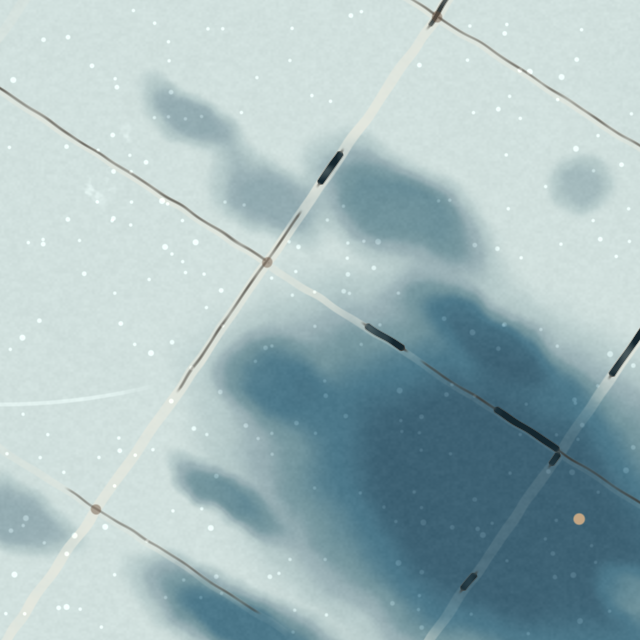
A WebGL 2 fragment shader for this texture:

```glsl
#version 300 es
precision highp float;
// Pale, worn floor tiles on a slanted lattice under soft leaf shadows.
// Lattice coordinates give the joints; noise and spans wear them down,
// and a blend of warped ellipses gives the shadow that tints the glaze.
uniform vec2 u_resolution;
out vec4 fragColor;

float hash(vec2 p) {
  vec3 h = fract(p.xyx * 0.1031);
  h += dot(h, h.yzx + 33.33);
  return fract((h.x + h.y) * h.z);
}

float noise(vec2 p) {
  vec2 i = floor(p), f = fract(p);
  f = f * f * (3.0 - 2.0 * f);
  return mix(mix(hash(i), hash(i + vec2(1, 0)), f.x),
             mix(hash(i + vec2(0, 1)), hash(i + vec2(1, 1)), f.x), f.y);
}

float fbm(vec2 p) {
  float sum = 0.0, amp = 0.5;
  for (int i = 0; i < 4; i++) {
    sum += amp * noise(p);
    p = mat2(1.6, 1.2, -1.2, 1.6) * p + 7.3;
    amp *= 0.5;
  }
  return sum;
}

// Soft ellipse lying along the tile rows
float blob(vec2 p, vec2 center, vec2 radius) {
  vec2 d = mat2(0.84, 0.54, -0.54, 0.84) * (p - center);
  return 1.0 - smoothstep(0.4, 1.45, length(d / radius));
}

float span(float t, float a, float b) {
  return smoothstep(a - 0.015, a + 0.015, t) * (1.0 - smoothstep(b - 0.015, b + 0.015, t));
}

float band(float d, float halfWidth) {
  float soft = max(0.0018, 0.8 / u_resolution.y);
  return 1.0 - smoothstep(halfWidth - soft, halfWidth + soft, abs(d));
}

float leafShadow(vec2 p) {
  p += 0.06 * (vec2(fbm(p * 9.0), fbm(p * 9.0 + 40.0)) - 0.47);
  float lit = 1.0 - 0.97 * blob(p, vec2(0.80, 0.20), vec2(0.44, 0.26));
  lit *= 1.0 - 0.75 * blob(p, vec2(0.77, 0.46), vec2(0.15, 0.05));
  lit *= 1.0 - 0.60 * blob(p, vec2(0.44, 0.40), vec2(0.09, 0.06));
  lit *= 1.0 - 0.60 * blob(p, vec2(0.36, 0.23), vec2(0.10, 0.03));
  lit *= 1.0 - 0.80 * blob(p, vec2(0.40, 0.00), vec2(0.20, 0.06));
  lit *= 1.0 - 0.65 * blob(p, vec2(0.63, 0.67), vec2(0.15, 0.07));
  lit *= 1.0 - 0.45 * blob(p, vec2(0.43, 0.69), vec2(0.09, 0.05));
  lit *= 1.0 - 0.45 * blob(p, vec2(0.30, 0.81), vec2(0.09, 0.04));
  lit *= 1.0 - 0.30 * blob(p, vec2(0.91, 0.71), vec2(0.05, 0.04));
  lit *= 1.0 - 0.40 * blob(p, vec2(0.03, 0.20), vec2(0.10, 0.05));
  lit += 0.22 * blob(p, vec2(0.99, 0.08), vec2(0.05, 0.04));
  return clamp(1.0 - lit + 0.16 * (fbm(p * 5.0) - 0.42), 0.0, 1.0);
}

vec3 glaze(float s) {
  vec3 c = mix(vec3(0.82, 0.88, 0.87), vec3(0.71, 0.79, 0.79), smoothstep(0.02, 0.25, s));
  c = mix(c, vec3(0.60, 0.69, 0.71), smoothstep(0.22, 0.42, s));
  c = mix(c, vec3(0.46, 0.59, 0.62), smoothstep(0.40, 0.62, s));
  c = mix(c, vec3(0.30, 0.47, 0.54), smoothstep(0.60, 0.84, s));
  return mix(c, vec3(0.24, 0.38, 0.45), smoothstep(0.82, 1.0, s));
}

// Dirt left in the joints, by line number k and position t along it
float columnDirt(float k, float t) {
  if (k == 0.0) return max(span(t, 0.31, 0.45), max(0.65 * span(t, -0.52, 0.2), 0.8 * span(t, 0.95, 1.2)));
  if (k == 1.0) return max(span(t, 0.30, 0.53), max(span(t, -0.06, 0.0), span(t, -0.57, -0.49)));
  return 0.0;
}

float rowDirt(float k, float t) {
  if (k == 0.0) return max(max(0.65 * span(t, -1.2, 0.0), span(t, 0.33, 0.47)),
                           max(span(t, 0.77, 1.0), 0.6 * span(t, 0.53, 1.5)));
  return k == 1.0 ? 0.6 : 0.45 * span(t, -0.1, 0.55);
}

void main() {
  vec2 p = gl_FragCoord.xy / u_resolution;
  float shadow = leafShadow(p);
  vec3 color = glaze(shadow);

  // Fine grain and brushed relief of the glaze
  color += 0.035 * (fbm(p * vec2(90, 130)) - 0.47) + 0.02 * (noise(p * 240.0) - 0.5);

  // Tile lattice: one step along a row, one step along a column
  vec2 tile = inverse(mat2(0.458, -0.296, 0.266, 0.385)) * (p - vec2(0.417, 0.590));
  vec2 line = round(tile);
  vec2 d = (tile - line) * vec2(0.545, 0.468);
  d += 0.004 * (vec2(noise(p * 28.0), noise(p * 28.0 + 9.0)) - 0.5);

  // Pale grout, fading in the shade
  float wear = 0.55 + 0.6 * fbm(p * 35.0);
  vec2 grout = vec2(band(d.x, 0.008), 0.8 * band(d.y + 0.002, 0.0055));
  grout.x *= line.x < 0.0 ? 0.3 : 1.0;
  grout.y *= line.y < 0.0 ? 0.6 * span(tile.x, -0.4, 0.65) : 1.0;
  float pale = max(grout.x, grout.y) * wear * mix(0.9, 0.12, smoothstep(0.15, 0.95, shadow));
  color = mix(color, vec3(0.90, 0.91, 0.87), clamp(pale, 0.0, 1.0));

  // Dark cracks, wider where the dirt is deep
  vec2 dirt = vec2(columnDirt(line.x, tile.y), rowDirt(line.y, tile.x));
  vec2 width = 0.0018 + 0.0034 * smoothstep(0.6, 1.0, dirt);
  vec2 cracks = dirt * vec2(band(d.x + 0.002, width.x), band(d.y - 0.001, width.y));
  float crack = max(cracks.x, cracks.y);
  vec3 soil = mix(vec3(0.36, 0.35, 0.32) * mix(1.0, 0.6, shadow), vec3(0.08, 0.15, 0.18), smoothstep(0.6, 1.0, crack));
  color = mix(color, soil, min(crack * (0.65 + 0.8 * noise(p * 45.0)), 1.0));

  // Rust where joints cross, and one small pebble
  color = mix(color, vec3(0.43, 0.34, 0.27), 0.5 * band(length(d), 0.008) * (1.0 - shadow));
  color = mix(color, vec3(0.76, 0.65, 0.52), band(length(p - vec2(0.905, 0.189)), 0.009));

  // Scuffs: a pale arc and a rubbed patch
  float arc = p.y - 0.368 - 0.5 * p.x * p.x;
  color += 0.07 * band(arc, 0.003) * (1.0 - smoothstep(0.15, 0.26, p.x));
  color += 0.12 * blob(p, vec2(0.16, 0.74), vec2(0.04, 0.07)) * smoothstep(0.52, 0.7, fbm(p * 30.0));

  // Scattered chips of three sizes
  for (float k = 0.0; k < 3.0; k++) {
    vec2 grid = p * (14.0 + 11.0 * k), id = floor(grid) + 57.0 * k;
    vec2 spot = 0.25 + 0.5 * vec2(hash(id + 3.1), hash(id + 8.7));
    float chip = band(length(fract(grid) - spot) / (14.0 + 11.0 * k), 0.0045 - 0.001 * k);
    color += 0.15 * chip * step(0.88, hash(id)) * (1.0 - 0.5 * shadow);
  }
  fragColor = vec4(clamp(color, 0.0, 1.0), 1.0);
}
```
